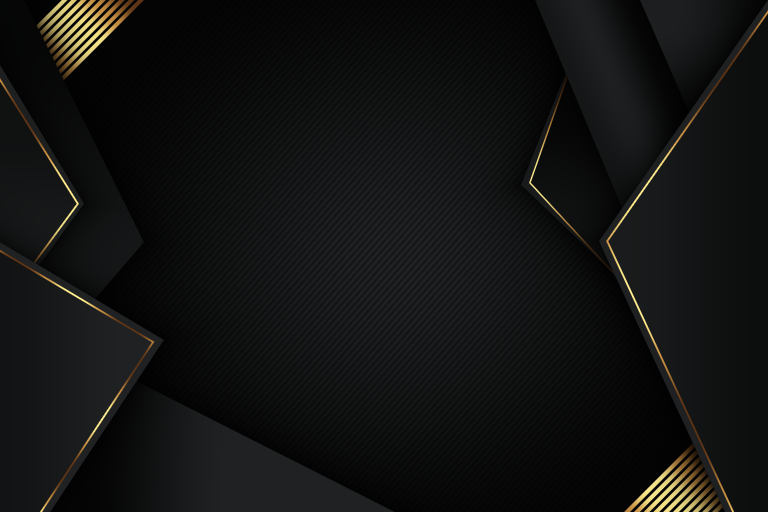
Write a Shadertoy shader that draws this background.

```glsl
const float TAU = 6.2831853;
const vec3 COOL_GREY = vec3(0.95, 1.0, 1.03);
const vec3 BRONZE = vec3(0.36, 0.20, 0.08);
const vec3 AMBER = vec3(0.78, 0.56, 0.26);
const vec3 PALE_GOLD = vec3(1.0, 0.93, 0.56);

// Signed distance to line ab, negative on the right of travel
float side(vec2 p, vec2 a, vec2 b) {
    vec2 dir = normalize(b - a);
    return dir.x * (p.y - a.y) - dir.y * (p.x - a.x);
}

// Convex corner formed by two edges that meet at the tip
float wedge(vec2 p, vec2 a, vec2 tip, vec2 b) {
    return max(side(p, a, tip), side(p, tip, b));
}

float coverage(float d, float px) {
    return clamp(0.5 - d / px, 0.0, 1.0);
}

float wave(float x, float peak, float period) {
    return 0.5 + 0.5 * cos(TAU * (x - peak) / period);
}

vec3 gold(float tone) {
    vec3 low = mix(BRONZE, AMBER, smoothstep(0.0, 0.55, tone));
    return mix(low, PALE_GOLD, smoothstep(0.5, 1.0, tone));
}

// Flat sheet with a soft shadow cast outside its edge
vec3 sheet(vec3 col, float d, float grey, float px) {
    col *= 1.0 - 0.65 * exp(-max(d, 0.0) * 28.0);
    return mix(col, grey * COOL_GREY, coverage(d, px));
}

// Inner face with a gold outline whose tone varies away from the tip
vec3 trimmedFace(vec3 col, float d, float grey, float fromTip,
                 float peak, float period, float halfWidth, float px) {
    col = mix(col, grey * COOL_GREY, coverage(d, px));
    vec3 trim = gold(wave(fromTip, peak, period));
    return mix(col, trim, coverage(abs(d) - halfWidth, px));
}

// Diagonal gold bars filling the strip from lo to hi
vec3 goldBars(vec3 col, vec2 p, float lo, float hi, float count,
              float peak, float px) {
    float across = p.x - p.y;
    float spacing = (hi - lo) / count;
    float cell = (fract((across - lo) / spacing) - 0.5) * spacing;
    float bar = coverage((abs(cell) - 0.3 * spacing) * 0.707, px);
    float strip = coverage(max(lo - across, across - hi), px);
    return mix(col, gold(wave(p.x + p.y, peak, 0.38)), bar * strip);
}

// Radially lit ground with fine diagonal ribs
vec3 ribbedGround(vec2 p) {
    float r = length((p - vec2(0.78, 0.50)) * vec2(0.9, 1.0));
    float light = mix(0.118, 0.014, smoothstep(0.0, 0.64, r));
    float rib = wave(dot(p, vec2(0.75, -0.66)), 0.0, 0.0095);
    return light * mix(0.72, 1.18, rib) * COOL_GREY;
}

void mainImage(out vec4 fragColor, in vec2 fragCoord) {
    vec2 p = fragCoord / iResolution.xy * vec2(1.5, 1.0);
    float px = 1.0 / iResolution.y;
    vec3 col = ribbedGround(p);

    // Gold bars in opposite corners
    col = goldBars(col, p, -0.883, -0.715, 9.0, 1.09, px);
    col = goldBars(col, p, 1.215, 1.406, 10.0, 1.33, px);

    // Bottom sheet
    float d = side(p, vec2(0.293, 0.242), vec2(0.771, 0.0));
    float grey = mix(0.02, 0.13, smoothstep(0.16, 0.46, p.x));
    col = sheet(col, d, grey, px);

    // Tall left sheet
    d = wedge(p, vec2(0.047, 1.0), vec2(0.281, 0.527), vec2(0.189, 0.420));
    grey = mix(0.095, 0.025, smoothstep(0.45, 0.95, p.y));
    col = sheet(col, d, grey, px);

    // Upper left trimmed sheet
    d = wedge(p, vec2(0.0, 0.873), vec2(0.164, 0.602), vec2(0.078, 0.484));
    col = sheet(col, d, 0.12, px);
    vec2 tip = vec2(0.152, 0.602);
    d = wedge(p, vec2(0.0, 0.844), tip, vec2(0.068, 0.488));
    grey = mix(0.065, 0.11, smoothstep(0.75, 0.5, p.y));
    col = trimmedFace(col, d, grey, distance(p, tip), 0.03, 0.34, 0.0018, px);

    // Lower left trimmed sheet
    d = wedge(p, vec2(0.0, 0.527), vec2(0.320, 0.336), vec2(0.098, 0.0));
    col = sheet(col, d, 0.13, px);
    tip = vec2(0.299, 0.332);
    d = wedge(p, vec2(0.0, 0.510), tip, vec2(0.080, 0.0));
    grey = mix(0.075, 0.13, smoothstep(0.0, 0.26, p.x));
    col = trimmedFace(col, d, grey, distance(p, tip), 0.18, 0.25, 0.0018, px);

    // Small right trimmed sheet
    d = wedge(p, vec2(1.195, 0.469), vec2(1.018, 0.639), vec2(1.107, 0.863));
    col = sheet(col, d, 0.105, px);
    tip = vec2(1.035, 0.643);
    d = wedge(p, vec2(1.186, 0.480), tip, vec2(1.107, 0.848));
    grey = mix(0.075, 0.025, smoothstep(0.55, 0.8, p.y));
    col = trimmedFace(col, d, grey, distance(p, tip), 0.0, 0.45, 0.0014, px);

    // Two slanted upper right bands
    d = side(p, vec2(1.215, 0.594), vec2(1.045, 1.0));
    grey = mix(0.085, 0.125, smoothstep(0.0, 0.08, -d));
    grey = mix(grey, 0.03, smoothstep(0.08, 0.18, -d));
    col = sheet(col, d, grey, px);
    d = side(p, vec2(1.344, 0.785), vec2(1.25, 1.0));
    grey = mix(0.12, 0.025, smoothstep(0.03, 0.24, distance(p, vec2(1.29, 0.97))));
    col = sheet(col, d, grey, px);

    // Large right trimmed sheet
    d = wedge(p, vec2(1.416, 0.0), vec2(1.170, 0.529), vec2(1.5, 1.0));
    col = sheet(col, d, 0.125, px);
    tip = vec2(1.186, 0.529);
    d = wedge(p, vec2(1.432, 0.0), tip, vec2(1.5, 0.977));
    grey = mix(0.105, 0.05, smoothstep(1.22, 1.5, p.x));
    col = trimmedFace(col, d, grey, distance(p, tip), 0.12, 0.56, 0.0018, px);

    fragColor = vec4(col, 1.0);
}
```
